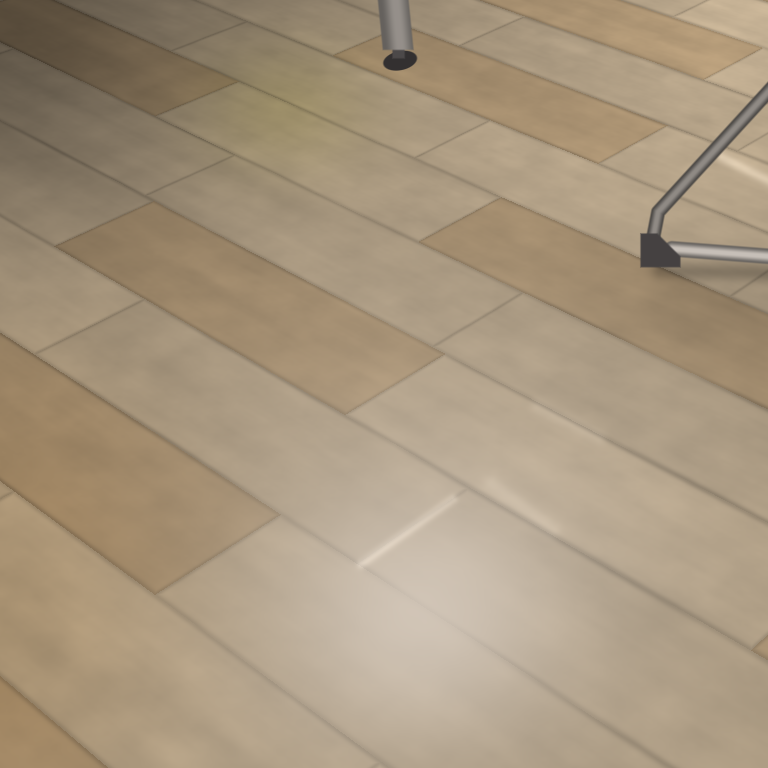
Write a WebGL 2 fragment shader that draws this texture.

```glsl
#version 300 es
precision highp float;
// Wood plank floor in perspective, softly lit, with two metal furniture legs.
uniform vec2 u_resolution;
out vec4 outColor;

const vec3 PALE_WOOD = vec3(0.675, 0.607, 0.508);
const vec3 BROWN_WOOD = vec3(0.625, 0.532, 0.408);
const vec3 SHEEN = vec3(0.84, 0.795, 0.745);
const vec3 STEEL = vec3(0.54, 0.52, 0.50);
const vec3 RUBBER = vec3(0.20, 0.19, 0.19);
const float HORIZON = 1.01;      // height of the vanishing line above the top
const float ROW_SCALE = 9.45;    // plank rows per unit of depth
const float PLANK_LENGTH = 0.556;
// Stagger of the end joints in each row, near to far
const float STAGGER[13] = float[13](0.55, 0.75, 0.18, 0.387, 0.041, 0.002, 0.667,
                                   0.36, -0.266, -0.04, -0.365, 0.3, 0.1);

float hash(vec2 p) {
  return fract(sin(dot(p, vec2(127.1, 311.7))) * 43758.5453);
}

float noise(vec2 p) {
  vec2 i = floor(p), f = fract(p);
  f = f * f * (3.0 - 2.0 * f);
  return mix(mix(hash(i), hash(i + vec2(1, 0)), f.x),
             mix(hash(i + vec2(0, 1)), hash(i + vec2(1, 1)), f.x), f.y);
}

float fbm(vec2 p) {
  float sum = 0.0, gain = 0.5;
  for (int i = 0; i < 4; i++) {
    sum += gain * noise(p);
    p = p * 2.03 + 7.1;
    gain *= 0.5;
  }
  return sum;
}

float segment(vec2 p, vec2 a, vec2 b) {
  vec2 d = b - a;
  return length(p - a - d * clamp(dot(p - a, d) / dot(d, d), 0.0, 1.0));
}

float box(vec2 p, vec2 halfSize) {
  vec2 d = abs(p) - halfSize;
  return length(max(d, 0.0)) + min(max(d.x, d.y), 0.0);
}

// Soft elliptical spot of light or shade
float glow(vec2 p, vec2 center, vec2 radius) {
  vec2 d = (p - center) / radius;
  return exp(-dot(d, d));
}

float streak(vec2 p, vec2 a, vec2 b, float width) {
  float d = segment(p, a, b) / width;
  return exp(-d * d);
}

float cover(float d, float soft) {
  return 1.0 - smoothstep(-soft, soft, d);
}

vec3 tube(vec3 base, float d, float radius) {
  return base * mix(1.22, 0.62, smoothstep(0.1, 1.0, d / radius));
}

vec3 planks(vec2 p) {
  float w = p.y + HORIZON;
  float along = (p.x - 3.0) / w;
  float across = ROW_SCALE * (0.28 + 0.58 * p.x - p.y) / w;
  float row = floor(across);
  float joint = along / PLANK_LENGTH - STAGGER[clamp(int(row) + 4, 0, 12)];
  vec2 id = vec2(row, floor(joint));

  // Brown boards alternate with pale ones on every second row
  float brown = (1.0 - mod(row, 2.0)) * (1.0 - mod(id.y, 2.0));
  vec3 color = mix(PALE_WOOD, BROWN_WOOD, brown * 0.85);
  color *= 0.97 + 0.06 * hash(id);

  // Long grain and cloudy stains
  float grain = fbm(vec2(along * 5.0, across * 4.5) + id * 13.7);
  float mottle = fbm(vec2(along * 26.0, across * 4.0) + id * 5.3);
  color *= 1.0 + 0.13 * (grain - 0.47) + 0.10 * (mottle - 0.47);

  // Seams, with distance turned back into canvas units
  float rowGap = abs(across - round(across)) * w / (ROW_SCALE + across) * 0.86;
  float endGap = abs(joint - round(joint)) * PLANK_LENGTH * w / length(vec2(1.0, along));
  float blur = mix(0.0022, 0.0055, smoothstep(0.1, 1.0, p.y));
  float fade = 0.5 + 0.8 * noise(vec2(along * 7.0, row * 3.1));
  float seam = max(exp(-pow(rowGap / blur, 2.0)) * fade,
                   exp(-pow(endGap / (blur * 0.65), 2.0)) * 0.8);
  return color * (1.0 - 0.17 * seam);
}

vec3 light(vec3 color, vec2 p) {
  color *= 1.0 - 0.44 * glow(p, vec2(0.0), vec2(0.31, 0.30));
  color *= 1.0 - 0.14 * glow(p, vec2(0.42, -0.02), vec2(0.22, 0.08));
  color *= 1.0 - 0.11 * glow(p, vec2(0.95, 0.40), vec2(0.16, 0.09));
  color *= mix(vec3(1.0), vec3(0.97, 0.93, 0.86), glow(p, vec2(0.0, 0.78), vec2(0.25, 0.3)));
  color *= mix(vec3(1.0), vec3(0.99, 1.0, 0.88), glow(p, vec2(0.37, 0.14), vec2(0.11, 0.08)));
  color *= 1.0 + 0.12 * glow(p, vec2(1.0, 0.05), vec2(0.25, 0.2));
  color = mix(color, SHEEN, 0.32 * glow(p, vec2(0.58, 0.72), vec2(0.34, 0.30)));
  color = mix(color, SHEEN, 0.80 * glow(p, vec2(0.55, 0.80), vec2(0.17, 0.15)));
  // Glints on raised board edges
  color += 0.10 * streak(p, vec2(0.47, 0.735), vec2(0.59, 0.65), 0.006);
  color += 0.05 * streak(p, vec2(0.70, 0.53), vec2(0.78, 0.57), 0.010);
  color += 0.05 * streak(p, vec2(0.64, 0.63), vec2(0.72, 0.69), 0.011);
  return color + 0.14 * streak(p, vec2(0.94, 0.205), vec2(1.01, 0.24), 0.007);
}

vec3 furniture(vec3 color, vec2 p, float soft) {
  // Straight leg on a round foot
  float foot = (length((p - vec2(0.521, 0.079)) * vec2(1.0, 1.75) + vec2(0.0, 0.25 * (p.x - 0.521))) - 0.022);
  color = mix(color, RUBBER, cover(foot, soft));
  color = mix(color, RUBBER * 1.5, cover(box(p - vec2(0.519, 0.067), vec2(0.008, 0.009)), soft));
  float side = p.x - 0.512 - 0.10 * p.y;
  vec3 legColor = STEEL * (1.08 - 0.35 * smoothstep(0.002, 0.020, abs(side - 0.003)));
  color = mix(color, legColor, cover(box(vec2(side, p.y), vec2(0.020, 0.065)), soft));

  // Bent tubular frame and its end cap
  color *= 1.0 - 0.22 * streak(p, vec2(0.86, 0.352), vec2(1.02, 0.356), 0.012);
  float rail = segment(p, vec2(0.875, 0.324), vec2(1.03, 0.336));
  color = mix(color, tube(STEEL * 1.18, rail, 0.010), cover(rail - 0.010, soft));
  float slant = min(segment(p, vec2(1.03, 0.087), vec2(0.857, 0.276)),
                    segment(p, vec2(0.857, 0.276), vec2(0.850, 0.312)));
  color = mix(color, tube(STEEL * 0.85, slant, 0.009), cover(slant - 0.009, soft));
  vec2 cap = p - vec2(0.860, 0.326);
  float capEdge = max(box(cap, vec2(0.026, 0.022)), (cap.x - cap.y - 0.018) * 0.7);
  return mix(color, RUBBER * 1.35, cover(capEdge, soft));
}

void main() {
  vec2 p = gl_FragCoord.xy / u_resolution;
  p.y = 1.0 - p.y;  // measure depth downward from the far edge
  float soft = max(0.0016, 0.8 / u_resolution.y);
  vec3 color = light(planks(p), p);
  outColor = vec4(furniture(color, p, soft), 1.0);
}
```
